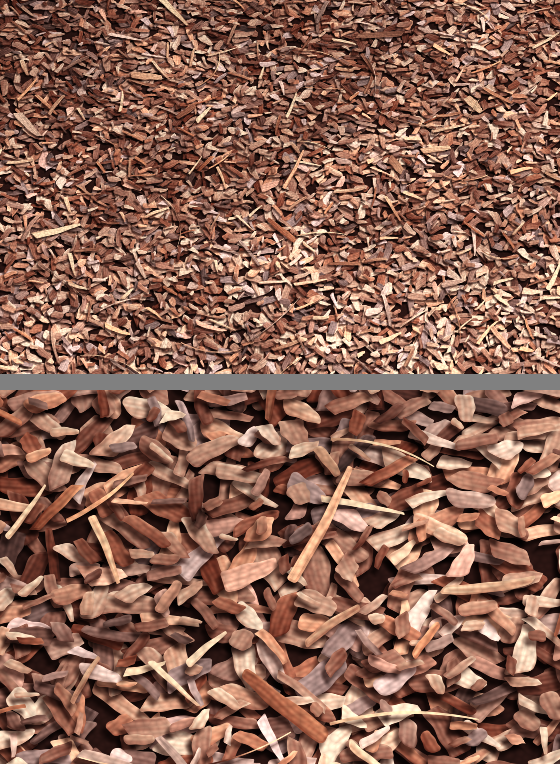
Top, the full canvas; bottom, a detail of the centre.
A Shadertoy shader for this texture:

```glsl
// Draws a sunlit bed of shredded bark chips with pale wood splinters and fibres.

const float PI = 3.14159265;
const vec3 GAP = vec3(0.15, 0.075, 0.065);
const vec3 SHADE = vec3(0.20, 0.10, 0.085);
const vec3 RUST = vec3(0.40, 0.20, 0.155);
const vec3 BARK = vec3(0.61, 0.40, 0.33);
const vec3 TAN = vec3(0.79, 0.60, 0.50);
const vec3 CREAM = vec3(0.97, 0.86, 0.75);
const vec3 SHADOW_TINT = vec3(0.44, 0.37, 0.36);
const vec2 SHADOW_SHIFT = vec2(-0.0032, -0.0058);

vec3 hash3(vec2 cell, float seed) {
    vec3 p = fract(vec3(cell, seed) * vec3(0.1031, 0.1030, 0.0973));
    p += dot(p, p.yxz + 33.33);
    return fract((p.xxy + p.yzz) * p.zyx);
}

mat2 rotation(float angle) {
    float c = cos(angle), s = sin(angle);
    return mat2(c, -s, s, c);
}

// Distance to the nearest feature point, in cells
float cellular(vec2 p) {
    vec2 base = floor(p);
    float nearest = 2.0;
    for (int j = -1; j <= 1; j++)
    for (int i = -1; i <= 1; i++) {
        vec2 id = base + vec2(i, j);
        nearest = min(nearest, length(id + hash3(id, 71.0).xy - p));
    }
    return nearest;
}

// Broad mounds and hollows
float mounds(vec2 p) {
    return 0.5 * sin(p.x * 7.0 + 2.0 * sin(p.y * 5.0))
         + 0.5 * sin(p.y * 15.0 - p.x * 6.0 + 1.5 * sin(p.x * 11.0))
         + 0.5 * sin(p.x * 23.0 + 2.0 * sin(p.y * 19.0)) * sin(p.y * 31.0 + p.x * 9.0);
}

// Tone from 0 (shade) to 1 (sunlit)
vec3 barkColor(float tone) {
    float t = clamp(tone, 0.0, 1.0) * 4.0;
    vec3 col = mix(SHADE, RUST, min(t, 1.0));
    col = mix(col, BARK, clamp(t - 1.0, 0.0, 1.0));
    col = mix(col, TAN, clamp(t - 2.0, 0.0, 1.0));
    return mix(col, CREAM, clamp(t - 3.0, 0.0, 1.0));
}

// Slightly bent, tapered and chipped box with slanted ends
float chipDistance(vec2 q, vec2 extent, float bend, vec3 rnd) {
    q.y += bend * (q.x * q.x / extent.x - 0.4 * extent.x);
    float along = clamp(q.x / extent.x, -1.2, 1.2);
    q.y += 0.07 * extent.y * sin(along * 6.0 + rnd.x * 20.0);
    q.x += (rnd.y - 0.5) * 1.5 * q.y;
    extent.y *= 1.0 - 0.6 * (rnd.z - 0.3) * along - 0.2 * along * along;
    float radius = extent.y * mix(0.15, 0.9, rnd.x);
    vec2 a = abs(q) - extent + radius;
    return length(max(a, 0.0)) + min(max(a.x, a.y), 0.0) - radius;
}

// One layer of chips; size is the largest half extent in cells
void scatter(inout vec3 col, vec2 p, float cell, vec2 size, float density,
             float tone, float wood, float bend, float seed) {
    float blur = 0.6 / iResolution.y;
    vec2 origin = vec2(seed * 0.377, seed * 0.613);
    vec2 base = floor(p / cell + origin);
    for (int j = -1; j <= 1; j++)
    for (int i = -1; i <= 1; i++) {
        vec2 id = base + vec2(i, j);
        vec3 place = hash3(id, seed + 3.1);
        vec2 offset = p - (id + place.xy - origin) * cell;
        if (place.z > density || length(offset) > 1.1 * cell) continue;
        vec3 form = hash3(id, seed + 17.7);
        vec3 look = hash3(id, seed + 41.3);
        vec3 dye = hash3(id, seed + 59.9);

        // Flat lying pieces are a little more common
        float turn = form.x * 2.0 - 1.0;
        mat2 spin = rotation(0.5 * PI * turn * mix(0.65, 1.0, abs(turn)));
        vec2 q = spin * offset;
        vec2 extent = cell * size * vec2(mix(0.4, 1.0, form.y), mix(0.35, 1.0, form.z));
        float curve = bend * (dye.z - 0.5);

        // Shadow on the pieces below
        float shadow = chipDistance(spin * (offset - SHADOW_SHIFT), extent, curve, look);
        col *= mix(SHADOW_TINT, vec3(1.0), smoothstep(-0.003, 0.004, shadow));

        // Tilted face, streaks along the length, lit rim
        float d = chipDistance(q, extent, curve, look);
        float tilt = dot(q / extent, vec2(look.y - 0.5, 0.8 * (look.x - 0.4)));
        float grain = sin(q.y * 1300.0 + 1.5 * sin(q.x * 90.0 + look.x * 9.0))
                    + sin(q.y * 730.0 + q.x * 110.0 + look.z * 30.0);
        float rim = smoothstep(-0.003, 0.0, d) * dot(offset, vec2(0.4, 0.9)) / extent.y;
        float t = tone + 0.68 * (look.z - 0.5) + 0.26 * tilt + 0.035 * grain
                + 0.09 * clamp(rim, -1.3, 1.0);
        vec3 face = barkColor(t);

        // Weathered violet grey, fresh orange or pale yellow wood
        float luma = dot(face, vec3(0.3, 0.59, 0.11));
        face = mix(face, luma * vec3(1.14, 0.96, 0.95), 0.75 * smoothstep(0.6, 1.0, dye.x));
        face *= mix(vec3(1.0), vec3(1.08, 0.95, 0.87), smoothstep(0.5, 1.0, dye.y));
        face = mix(face, face * vec3(1.04, 1.0, 0.86), wood);
        col = mix(col, face, 1.0 - smoothstep(-blur, blur, d));
    }
}

void mainImage(out vec4 fragColor, in vec2 fragCoord) {
    vec2 uv = fragCoord / iResolution.xy;
    vec2 p = fragCoord / iResolution.y;
    vec2 ground = vec2(p.x, p.y * (1.0 + 0.2 * p.y));

    // Sunlight falls off toward the top and the left
    float sun = 0.17 * (0.5 - uv.y) + 0.09 * (uv.x - 0.5) + 0.065 * mounds(p);
    float tone = 0.635 + sun;
    vec3 col = GAP;

    // Bark chips, from the buried ones up to the loose crumbs
    for (int k = 0; k < 6; k++) {
        float level = float(k);
        scatter(col, ground, 0.051 - 0.003 * level, vec2(0.74, 0.29), 0.80,
                tone - 0.10 + 0.025 * level, 0.0, 0.25, 5.0 + level * 9.0);
    }
    scatter(col, ground, 0.028, vec2(0.60, 0.24), 0.50, tone + 0.03, 0.1, 0.25, 67.0);

    // Splinters, large pale pieces and curved fibres
    scatter(col, ground, 0.075, vec2(0.62, 0.080), 0.50, tone + 0.12, 0.4, 0.2, 83.0);
    scatter(col, ground, 0.200, vec2(0.34, 0.060), 0.40, tone + 0.12, 0.5, 0.1, 97.0);
    scatter(col, ground, 0.160, vec2(0.60, 0.012), 0.38, tone + 0.12, 0.6, 0.7, 113.0);

    // Crumbly surface
    float crumbs = cellular(ground * 150.0);
    col *= 1.16 - 0.30 * crumbs + 0.8 * sun;
    fragColor = vec4(clamp(col, 0.0, 1.0), 1.0);
}
```
